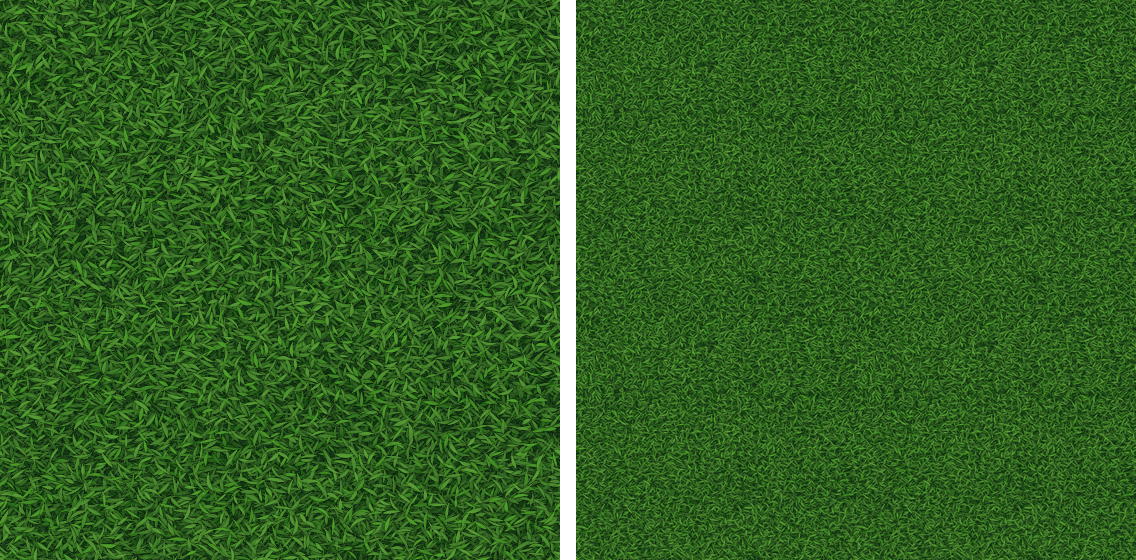
Left: one tile. Right: repeated 2 by 2.
A Shadertoy shader for this texture:

```glsl
// Dense lawn seen from above: layered, curved grass blades that tile seamlessly.

const float CELLS = 44.0;  // blade cells across the canvas
const int LAYERS = 14;

vec4 hash4(vec3 p) {
    vec4 q = fract(p.xyzx * vec4(0.1031, 0.1030, 0.0973, 0.1099));
    q += dot(q, q.wzxy + 33.33);
    return fract((q.xxyz + q.yzzw) * q.zywx);
}

vec3 grassColor(float tone) {
    return mix(vec3(0.08, 0.235, 0.085), vec3(0.315, 0.575, 0.19), clamp(tone, 0.0, 1.1));
}

// Slow light and dark patches, with whole numbers of waves
float patches(vec2 uv) {
    vec2 a = 6.2831853 * uv;
    return sin(3.0 * a.y + sin(3.0 * a.x)) + sin(6.0 * a.x - 3.0 * a.y + 2.0 * sin(3.0 * a.y));
}

// Paints one blade, and its soft shadow, over the colour below
vec3 paintBlade(vec3 below, vec2 p, vec4 shape, vec4 look, float tone, float soft) {
    float angle = 1.5708 + (shape.z - 0.5) * 5.2;
    vec2 along = vec2(cos(angle), sin(angle));
    float x = dot(p, along);
    float y = dot(p, vec2(-along.y, along.x));

    float halfLength = mix(0.4, 0.8, shape.w);
    float bend = (look.x - 0.5) * 0.8;
    y = (y - bend * (x * x - 0.15)) / sqrt(1.0 + 4.0 * bend * bend * x * x);

    // Wide near the root, tapering to a sharp tip
    float u = x / halfLength;
    float halfWidth = mix(0.075, 0.145, look.y) * (1.0 - u * u) * (1.0 - 0.4 * u);
    float d = max(abs(y) - halfWidth, abs(x) - halfLength);

    float side = clamp(y / max(halfWidth, 0.02), -1.0, 1.0);
    vec3 blade = grassColor(tone + (look.z - 0.5) * 0.3 + 0.1 * u + 0.06 * side);
    blade += step(0.72, look.w) * vec3(-0.03, 0.012, -0.035);

    below *= 1.0 - 0.2 * (1.0 - smoothstep(0.0, 0.14, d));
    return mix(below, blade, 1.0 - smoothstep(-soft, soft, d));
}

void mainImage(out vec4 fragColor, in vec2 fragCoord) {
    vec2 uv = fragCoord / iResolution.xy;
    float soft = max(0.04, 0.6 * CELLS / iResolution.y);
    float patchTone = 0.03 * patches(uv);
    vec3 color = grassColor(0.0);

    // Deep, dark layers first; bright blades on top
    for (int layer = 0; layer < LAYERS; layer++) {
        float level = float(layer);
        float tone = 0.04 + 0.95 * pow(0.84, float(LAYERS - 1) - level) + patchTone;
        vec2 grid = uv * CELLS + level * vec2(0.37, 0.61);
        vec2 cell = floor(grid);

        for (int j = -1; j <= 1; j++) {
            for (int i = -1; i <= 1; i++) {
                vec2 neighbor = cell + vec2(i, j);
                vec3 id = vec3(mod(neighbor, CELLS), level * 7.0 + 1.0);
                vec4 shape = hash4(id);
                vec4 look = hash4(id + vec3(61.0, 83.0, 127.0));
                color = paintBlade(color, grid - neighbor - shape.xy, shape, look, tone, soft);
            }
        }
    }

    fragColor = vec4(color, 1.0);
}
```
